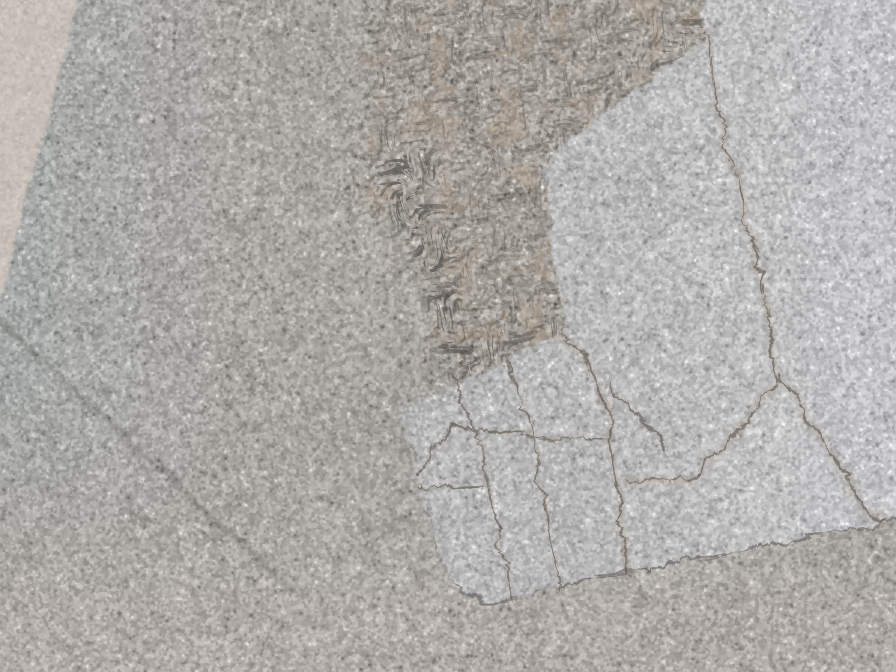
This texture is drawn by a Shadertoy shader. Its source:

```glsl
// Weathered asphalt with a smoother pale patch, a crumbling band and cracks.
// Cellular noise gives the stones and grain, warped layered sines the stains
// and rubble, polygon and segment distances the patch and its cracks.
#define GRAIN_SCALE 225.0
#define STONE_SCALE 120.0
#define RUBBLE_SCALE 36.0
#define GRAIN_CONTRAST 0.165
#define CRACK_WIDTH 0.0019
#define ASPHALT vec3(0.662, 0.652, 0.636)
#define PATCH vec3(0.722, 0.721, 0.721)
#define RUBBLE vec3(0.635, 0.617, 0.592)
#define CONCRETE vec3(0.785, 0.75, 0.725)
#define DIRT vec3(0.67, 0.61, 0.55)
#define SHADOW vec3(0.34, 0.33, 0.315)

const vec2 patchOutline[12] = vec2[12](
  vec2(1.06, 1.2), vec2(1.045, 0.94), vec2(0.807, 0.757), vec2(0.837, 0.505),
  vec2(0.599, 0.389), vec2(0.628, 0.262), vec2(0.686, 0.111), vec2(0.729, 0.106),
  vec2(0.929, 0.146), vec2(1.311, 0.219), vec2(1.6, 0.28), vec2(1.6, 1.2));

const vec4 mainCracks[8] = vec4[8](
  vec4(1.05, 0.96, 1.085, 0.775), vec4(1.085, 0.775, 1.132, 0.6),
  vec4(1.132, 0.6, 1.16, 0.435), vec4(1.16, 0.435, 1.311, 0.219),
  vec4(1.16, 0.435, 1.033, 0.288), vec4(1.033, 0.288, 0.932, 0.285),
  vec4(0.837, 0.505, 0.903, 0.4), vec4(0.903, 0.4, 0.932, 0.146));

const vec4 fineCracks[9] = vec4[9](
  vec4(0.625, 0.3, 0.668, 0.366), vec4(0.668, 0.366, 0.781, 0.349),
  vec4(0.781, 0.349, 0.905, 0.344), vec4(0.752, 0.465, 0.79, 0.349),
  vec4(0.79, 0.349, 0.833, 0.13), vec4(0.668, 0.444, 0.715, 0.349),
  vec4(0.715, 0.349, 0.764, 0.115), vec4(0.625, 0.276, 0.715, 0.28),
  vec4(0.91, 0.43, 0.99, 0.33));

vec3 hash3(vec2 p) {
  vec3 q = fract(p.xyx * vec3(0.1031, 0.103, 0.0973));
  q += dot(q, q.yxz + 33.33);
  return fract((q.xxy + q.yzz) * q.zyx);
}

// Nearest distance, second distance, and a softly blended cell tone.
vec3 cellular(vec2 p) {
  vec2 cell = floor(p), f = fract(p);
  float near = 9.0, next = 9.0, tone = 0.0, total = 0.0;
  for (int k = 0; k < 9; k++) {
    vec2 g = vec2(k % 3 - 1, k / 3 - 1);
    vec3 h = hash3(cell + g + 40.0);
    float d = length(g + h.xy - f);
    next = min(next, max(near, d));
    near = min(near, d);
    float w = exp(-7.0 * d * d);
    tone += h.z * w;
    total += w;
  }
  return vec3(near, next, tone / total);
}

// Rotated and bent sine layers, roughly -1 to 1.
float waves(vec2 p) {
  float sum = 0.0, amp = 0.6;
  for (int i = 0; i < 5; i++) {
    p = mat2(0.8, 0.6, -0.6, 0.8) * p * 1.75 + float(i) * 2.3;
    p += 0.7 * sin(p.yx * 1.3 + 1.7);
    sum += amp * sin(p.x) * cos(p.y);
    amp *= 0.65;
  }
  return sum;
}

float segment(vec2 p, vec2 a, vec2 b) {
  vec2 ab = b - a;
  return length(p - a - ab * clamp(dot(p - a, ab) / dot(ab, ab), 0.0, 1.0));
}

// Signed distance to the patch outline, negative inside.
float patchDistance(vec2 p) {
  float d = 9.0, side = 1.0;
  for (int i = 0; i < 12; i++) {
    vec2 a = patchOutline[i], b = patchOutline[(i + 11) % 12];
    d = min(d, segment(p, a, b));
    bool crosses = (a.y > p.y) != (b.y > p.y);
    if (crosses && p.x < a.x + (b.x - a.x) * (p.y - a.y) / (b.y - a.y)) side = -side;
  }
  return side * d;
}

float stroke(float d, float width) {
  float soft = max(0.0014, 0.8 / iResolution.y);
  return 1.0 - smoothstep(width - soft, width + soft, d);
}

void mainImage(out vec4 fragColor, in vec2 fragCoord) {
  vec2 p = fragCoord / iResolution.y;
  float stain = waves(p * 3.0), blotch = waves(p * 11.0 + 5.0);
  vec2 jitter = vec2(waves(p * 24.0), waves(p * 24.0 + 9.0));
  vec2 q = p + 0.009 * jitter;
  vec3 grain = cellular(p * GRAIN_SCALE), stone = cellular(p * STONE_SCALE);

  // Region masks
  float edge = patchDistance(q);
  float inPatch = 1.0 - smoothstep(-0.004, 0.004, edge);
  float bandLeft = 0.535 + 0.4 * max(0.0, 0.72 - p.y) + 0.05 * blotch;
  float band = smoothstep(-0.05, 0.06, p.x - bandLeft) * smoothstep(0.38, 0.46, p.y + 0.02 * blotch);
  band *= 1.0 - inPatch;
  float verge = smoothstep(0.005, -0.005, p.x - 0.118 + 0.27 * (1.0 - p.y) + 0.004 * blotch);

  // Ground tones
  vec3 color = ASPHALT + 0.008 * stain + 0.008 * blotch;
  color += vec3(-0.008, 0.012, 0.022) * smoothstep(0.35, 0.0, p.x) * smoothstep(0.15, 0.45, p.y);
  color += vec3(0.028, 0.017, 0.015) * smoothstep(0.28, 0.0, p.y);
  vec3 patchTone = PATCH + vec3(0.038, 0.04, 0.047) * smoothstep(0.8, 1.3, p.x);
  color = mix(color, patchTone + 0.008 * blotch, inPatch);
  color = mix(color, CONCRETE, verge);

  // Stone grain, bright flecks and small pits
  float rough = mix(1.0, 0.4, verge) * (1.0 + 0.2 * band);
  color += rough * GRAIN_CONTRAST * ((grain.z - 0.5) + 0.5 * (stone.z - 0.5));
  color += 0.1 * rough * smoothstep(0.8, 0.95, stone.z) * smoothstep(0.4, 0.15, stone.x);
  color -= 0.1 * rough * smoothstep(0.2, 0.06, stone.z) * smoothstep(0.45, 0.15, stone.x);

  // Crumbled band: side-lit lumps, dirt and deep ragged hollows
  vec2 r = p * RUBBLE_SCALE;
  float height = waves(r);
  float relief = height - waves(r + vec2(-0.1, 0.14));
  float spine = 0.6 + 0.27 * (0.74 - p.y) + 0.02 * blotch;
  float depth = exp(-pow((p.x - spine) / 0.04, 2.0)) * smoothstep(0.84, 0.72, p.y);
  depth = max(depth, 0.5 * smoothstep(0.09, 0.0, edge) * max(smoothstep(0.82, 0.95, p.y), smoothstep(0.6, 0.5, p.y)));
  float hollow = smoothstep(0.1, 0.65, -relief - 0.25 * height + 0.2 * depth);
  vec3 broken = color + RUBBLE - ASPHALT + 0.06 * clamp(relief, -0.8, 0.8);
  broken = mix(broken, DIRT + 0.12 * (grain.z - 0.5), 0.6 * smoothstep(0.15, 0.6, jitter.x + 0.3 * blotch));
  broken = mix(broken, SHADOW, hollow * (0.3 + 0.5 * depth));
  color = mix(color, broken, band);

  // Cracks with a dusty rim
  float mainGap = 9.0, fineGap = 9.0;
  for (int i = 0; i < 8; i++) mainGap = min(mainGap, segment(q, mainCracks[i].xy, mainCracks[i].zw));
  for (int i = 0; i < 9; i++) fineGap = min(fineGap, segment(q, fineCracks[i].xy, fineCracks[i].zw));
  float width = CRACK_WIDTH * (0.9 + 0.7 * height);
  color = mix(color, DIRT, 0.35 * smoothstep(0.011, 0.002, min(mainGap, fineGap + 0.004)));
  color = mix(color, SHADOW, 0.62 * max(stroke(mainGap, width), stroke(fineGap, 0.9 * width)));
  float rim = smoothstep(0.32, 0.2, p.y) * smoothstep(-0.5, 0.5, blotch + p.x - 0.75);
  color = mix(color, SHADOW, 0.6 * rim * stroke(abs(edge), width));
  float seam = segment(p + 0.004 * jitter, vec2(-0.02, 0.54), vec2(0.434, 0.123));
  color = mix(color, SHADOW, 0.24 * smoothstep(0.008, 0.001, seam));

  fragColor = vec4(clamp(color, 0.0, 1.0), 1.0);
}
```
